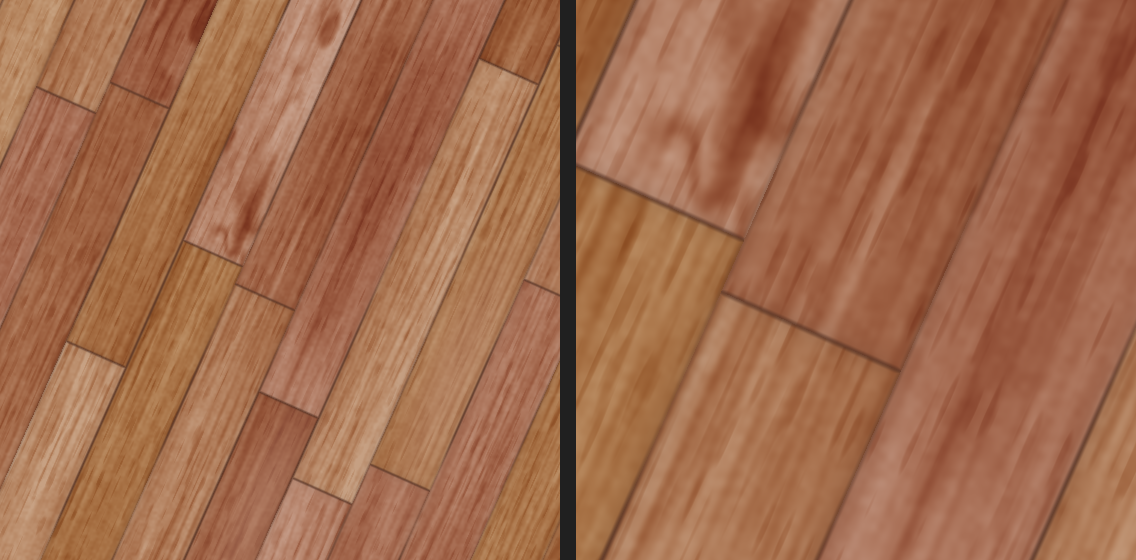
Left: the whole. Right: its middle third, enlarged.
This texture is drawn by a Shadertoy shader. Its source:

```glsl
// Oak strip floor laid diagonally, with straight and figured grain and a soft sheen.
#define PLANK_WIDTH 0.117
#define PLANK_LENGTH 0.82
#define FLOOR_ANGLE 1.152
#define SEAM_WIDTH 0.0022
#define RING_DEPTH 0.25
#define STREAK_DEPTH 0.30
#define PORE_DEPTH 0.20
#define MOTTLE_DEPTH 0.11
#define DARK_WOOD vec3(0.51, 0.25, 0.13)
#define LIGHT_WOOD vec3(0.75, 0.58, 0.46)
#define SEAM_COLOR vec3(0.36, 0.21, 0.15)
#define SHEEN_COLOR vec3(0.77, 0.60, 0.52)

float hash(vec2 p) {
    vec3 q = fract(vec3(p.xyx) * 0.1031);
    q += dot(q, q.yzx + 33.33);
    return fract((q.x + q.y) * q.z);
}

float noise(vec2 p) {
    vec2 cell = floor(p), f = fract(p);
    f = f * f * (3.0 - 2.0 * f);
    float low = mix(hash(cell), hash(cell + vec2(1, 0)), f.x);
    float high = mix(hash(cell + vec2(0, 1)), hash(cell + vec2(1, 1)), f.x);
    return mix(low, high, f.y);
}

float fbm(vec2 p) {
    float sum = 0.0, weight = 0.57;
    for (int i = 0; i < 3; i++) {
        sum += weight * noise(p);
        p = p * 2.03 + 17.3;
        weight *= 0.5;
    }
    return sum;
}

// Soft elongated spot in floor coordinates (across, along)
float glow(vec2 floorPos, vec2 center, vec2 radius) {
    vec2 d = (floorPos - center) / radius;
    return exp(-dot(d, d));
}

// Wood tone of one board: 0 is dark, 1 is light
float woodTone(vec2 floorPos, float boardSeed) {
    vec2 g = floorPos + vec2(boardSeed * 37.0 + 5.0, boardSeed * 91.0 + 9.0);
    float figured = smoothstep(0.52, 0.66, fract(boardSeed * 7.31));
    float tone = mix(0.36, 1.0, boardSeed);

    // Growth rings: nearly parallel on straight boards, looping on figured ones
    float straight = g.x * 58.0 + 2.2 * noise(g * vec2(14.0, 2.2));
    float looping = g.x * 16.0 + 4.6 * fbm(g * vec2(11.0, 4.2));
    float phase = mix(straight, looping, figured);
    float ring = pow(0.5 + 0.5 * sin(6.2832 * phase), 2.5);
    float strength = smoothstep(0.15, 0.8, noise(g * vec2(18.0, 3.0) + 40.0));
    tone -= RING_DEPTH * ring * strength * mix(0.85, 1.5, figured);

    // Broad stains, long streaks and short pores
    tone += 0.42 * (fbm(g * vec2(9.0, 2.5) + 71.0) - 0.5);
    tone += STREAK_DEPTH * (noise(g * vec2(95.0, 3.5)) - 0.5);
    tone += 0.7 * STREAK_DEPTH * (noise(g * vec2(190.0, 11.0)) - 0.5);
    float pore = smoothstep(0.62, 0.9, noise(g * vec2(240.0, 26.0) + 13.0));
    tone -= PORE_DEPTH * pore;

    // Rare dark mineral marks on figured boards
    float mark = smoothstep(0.76, 0.94, noise(g * vec2(34.0, 8.0) + 120.0));
    return tone - 0.55 * mark * figured;
}

void mainImage(out vec4 fragColor, in vec2 fragCoord) {
    vec2 uv = fragCoord / iResolution.xy;
    float pixel = 1.0 / iResolution.y;
    vec2 along = vec2(cos(FLOOR_ANGLE), sin(FLOOR_ANGLE));
    vec2 floorPos = vec2(dot(uv, vec2(along.y, -along.x)), dot(uv, along));

    // Board layout: parallel rows with shifted end joints
    float row = floor((floorPos.x - 0.066) / PLANK_WIDTH);
    float across = floorPos.x - 0.066 - row * PLANK_WIDTH;
    float shifted = floorPos.y + PLANK_LENGTH * hash(vec2(row + 50.0, 3.0));
    float board = floor(shifted / PLANK_LENGTH);
    float lengthwise = shifted - board * PLANK_LENGTH;
    float boardSeed = hash(vec2(row + 23.0, board + 11.0));

    // Tone of the wood under a shaded band and uneven light
    float tone = woodTone(floorPos, boardSeed);
    tone -= 0.50 * glow(floorPos, vec2(0.345, 0.95), vec2(0.085, 0.38));
    tone += MOTTLE_DEPTH * (noise(uv * 190.0) - 0.5);
    tone += MOTTLE_DEPTH * (noise(uv * 75.0 + 30.0) - 0.5);
    tone = clamp(tone, -0.28, 1.12);

    vec3 color = mix(DARK_WOOD, LIGHT_WOOD, tone);
    color -= vec3(0.0, 0.016, 0.034) * 4.0 * tone * (1.0 - tone);
    float warmth = hash(vec2(board + 7.0, row + 61.0)) - 0.5;
    color += warmth * vec3(0.01, 0.03, -0.045);

    // Pale reflected light
    float sheen = glow(floorPos, vec2(0.385, 0.28), vec2(0.055, 0.24));
    sheen += glow(floorPos, vec2(0.61, 0.64), vec2(0.065, 0.30));
    color = mix(color, SHEEN_COLOR, 0.42 * min(sheen, 1.0));

    // Seams fade in and out along the rows; end joints stay crisp
    float sideGap = min(across, PLANK_WIDTH - across);
    float endGap = min(lengthwise, PLANK_LENGTH - lengthwise);
    float soft = SEAM_WIDTH + pixel;
    float wear = smoothstep(0.2, 0.75, noise(vec2(floor(floorPos.x / PLANK_WIDTH - 0.064) * 9.0, floorPos.y * 5.0)));
    float side = (1.0 - smoothstep(0.0, soft, sideGap)) * mix(0.25, 0.75, wear);
    float end = (1.0 - smoothstep(0.0, soft, endGap)) * 0.65;
    color = mix(color, SEAM_COLOR, max(side, end));
    color *= 1.0 - 0.07 * exp(-min(sideGap, endGap) / 0.007);

    fragColor = vec4(clamp(color, 0.0, 1.0), 1.0);
}
```
